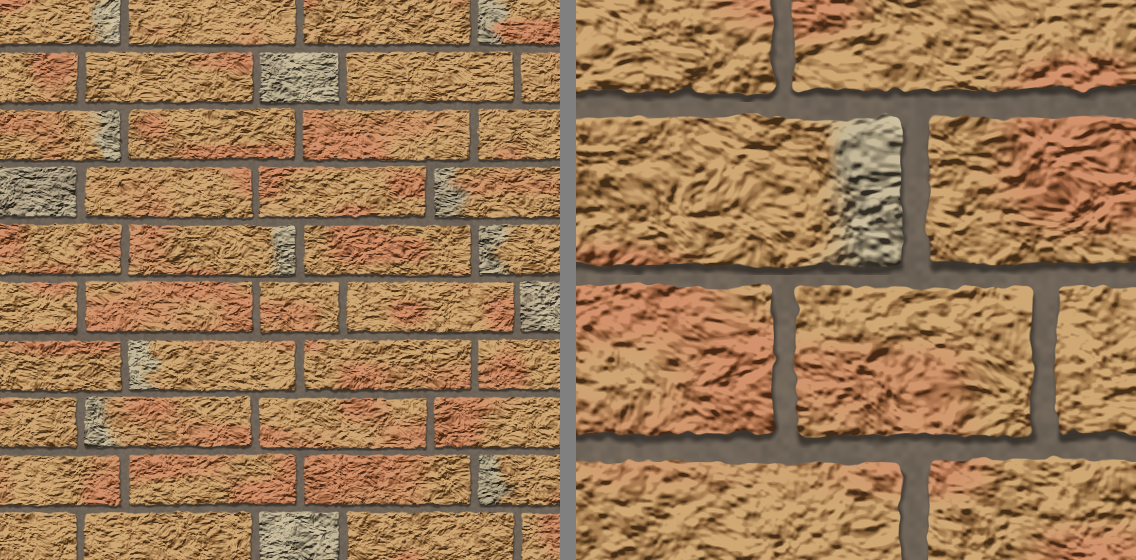
Left, the full canvas; right, a detail of the centre.
Give the GLSL for this texture, as a WebGL 1 fragment shader.

```glsl
precision highp float;
// Running-bond wall of rough tan bricks with scattered grey headers and charred ends.
uniform vec2 u_resolution;

const float COURSE = 0.1028;      // course height, joint included
const float STRETCHER = 0.3118;   // stretcher length, joint included
const float JOINT = 0.0150;
const float FIRST_BED = 0.0859;   // first bed joint, measured from the top

const vec3 MORTAR = vec3(0.435, 0.390, 0.342);
const vec3 CREVICE = vec3(0.27, 0.18, 0.095);
const vec3 BROWN = vec3(0.51, 0.36, 0.22);
const vec3 TAN = vec3(0.67, 0.51, 0.35);
const vec3 SAND = vec3(0.81, 0.66, 0.49);

float hash(vec2 p) {
  return fract(sin(dot(p, vec2(127.1, 311.7))) * 43758.55);
}

float noise(vec2 p) {
  vec2 i = floor(p), f = fract(p);
  f = f * f * (3.0 - 2.0 * f);
  return mix(mix(hash(i), hash(i + vec2(1.0, 0.0)), f.x),
             mix(hash(i + vec2(0.0, 1.0)), hash(i + 1.0), f.x), f.y);
}

float same(float a, float b) {
  return 1.0 - step(0.25, abs(a - b));
}

float roundBox(vec2 p, vec2 halfSize, float radius) {
  vec2 q = abs(p) - halfSize + radius;
  return length(max(q, 0.0)) + min(max(q.x, q.y), 0.0) - radius;
}

// Crumbled clay surface, stretched a little along the brick.
float clayHeight(vec2 p) {
  vec2 q = p * vec2(80.0, 115.0);
  q += 1.2 * vec2(noise(q * 0.4), noise(q * 0.4 + 37.0));
  float crease = abs(2.0 * noise(q * 0.8 + 11.0) - 1.0);
  return 0.35 * noise(q) + 0.28 * noise(q * 2.1) + 0.17 * noise(q * 4.1) + 0.2 * crease;
}

// Left end and width of the brick at u, in stretcher lengths.
vec2 brickSpan(float u, float row) {
  float phase = mod(row, 4.0);
  if (same(phase, 1.0) > 0.5 && u >= 1.0)
    return u < 1.5 ? vec2(1.0, 0.5) : vec2(floor(u - 0.5) + 0.5, 1.0);
  if (same(row, 3.0) > 0.5 && u < 0.0) return vec2(-0.5, 0.5);
  return vec2(floor(u), 1.0);
}

// How charred a brick is: whole headers, or one end of a stretcher.
float charring(float row, vec2 span, vec2 local, vec2 halfSize, float blotch) {
  float header = same(row, 5.0) > 0.5 ? same(span.x, 2.5) : step(span.y, 0.75);
  float leftBrick = row > 5.5 && row < 7.5 ? 0.0 : 2.0;
  float leftRow = max(same(mod(row, 4.0), 0.0), max(same(row, 3.0), step(5.5, row) * step(row, 7.5)));
  float left = leftRow * same(span.x, leftBrick);
  float right = same(mod(row, 2.0), 0.0) * step(row, 4.5) * same(span.x, floor(row / 4.0) - 1.0);
  vec2 fromEnd = halfSize.x + vec2(local.x, -local.x) + 0.04 * (blotch - 0.5);
  vec2 ends = 1.0 - smoothstep(0.025, 0.060, fromEnd);
  return max(header, max(left * ends.x, right * ends.y));
}

vec3 clayRamp(float tone) {
  vec3 c = mix(CREVICE, BROWN, smoothstep(0.08, 0.32, tone));
  c = mix(c, TAN, smoothstep(0.30, 0.50, tone));
  return mix(c, SAND, smoothstep(0.48, 0.76, tone));
}

vec3 brickColor(vec2 p, vec2 id, vec2 local, vec2 halfSize, float edge, float charred) {
  // Relief lit from above, darker along the lower rim.
  float h = clayHeight(p);
  float relief = h - clayHeight(p + vec2(-0.0010, 0.0025));
  float rim = smoothstep(-0.005, 0.0, edge);
  float side = clamp(local.y / halfSize.y, -1.0, 1.0);
  float tone = 0.55 + 2.1 * relief + 0.7 * (h - 0.48) + 0.22 * rim * side;
  tone += 0.10 * (hash(id + 5.0) - 0.5) + 0.16 * (noise(p * 24.0) - 0.5);
  vec3 c = clayRamp(tone);
  // Fired colour drifts between ochre and red.
  float red = smoothstep(0.50, 0.85, noise(p * vec2(11.0, 18.0) + 3.0) + 0.25 * (hash(id) - 0.5));
  c *= mix(vec3(1.0, 1.0, 0.93), vec3(1.02, 0.87, 0.86), red);
  float grey = dot(c, vec3(0.35, 0.5, 0.15));
  vec3 ash = vec3(1.0, 0.95, 0.80) * (1.25 * grey - 0.15 + 0.12 * noise(p * 30.0));
  return mix(c, max(ash, vec3(0.12, 0.11, 0.09)), 0.88 * charred);
}

void main() {
  vec2 p = gl_FragCoord.xy / u_resolution;
  float pixel = 1.0 / min(u_resolution.x, u_resolution.y);

  // Find the brick and its slightly uneven outline.
  float row = floor((1.0 - p.y - FIRST_BED) / COURSE) + 1.0;
  float start = mix(0.2227, 0.1445, mod(row, 2.0));
  vec2 span = brickSpan((p.x - start) / STRETCHER, row);
  vec2 id = vec2(span.x * 2.0, row);
  vec2 center = vec2(start + (span.x + 0.5 * span.y) * STRETCHER,
                     1.0 - FIRST_BED - (row - 0.5) * COURSE);
  center += 0.003 * (vec2(hash(id + 17.0), hash(id + 29.0)) - 0.5);
  vec2 halfSize = 0.5 * (vec2(span.y * STRETCHER, COURSE) - JOINT);
  vec2 local = p - center;
  local.y += 0.012 * (hash(id + 41.0) - 0.5) * local.x;
  float rough = 0.0035 * (noise(p * 60.0) - 0.5) + 0.0030 * (noise(p * 170.0) - 0.5);
  float edge = roundBox(local, halfSize, 0.004) + rough;

  // Sandy mortar under a short shadow below each brick.
  float grain = noise(p * 240.0) - 0.5 + 0.6 * (noise(p * 45.0) - 0.5);
  float shadowEdge = roundBox(local + vec2(-0.001, 0.004), halfSize, 0.004) + rough;
  float shadow = 1.0 - smoothstep(-0.002, 0.003, shadowEdge);
  vec3 mortar = MORTAR * (1.0 + 0.12 * grain) * (1.0 - 0.45 * shadow);

  float charred = charring(row, span, local, halfSize, noise(p * 40.0));
  vec3 brick = brickColor(p, id, local, halfSize, edge, charred);
  float cover = 1.0 - smoothstep(-pixel, pixel, edge);
  gl_FragColor = vec4(mix(mortar, brick, cover), 1.0);
}
```
